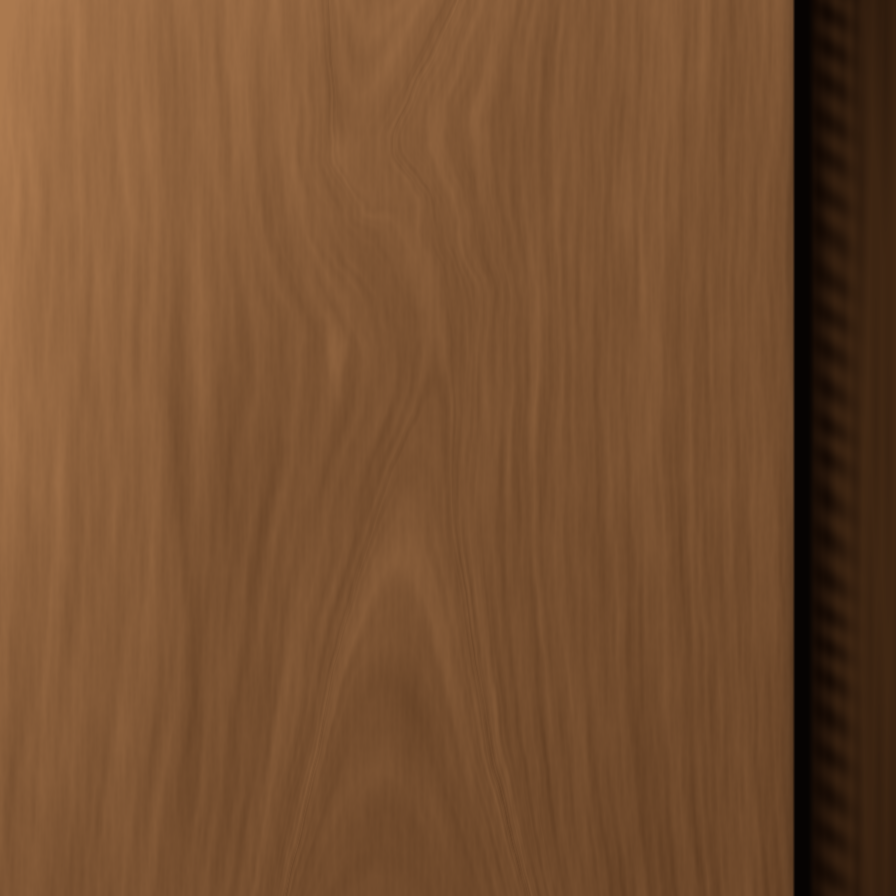
Reproduce this texture procedurally as a Shadertoy shader.

```glsl
// A lit wooden panel with cathedral grain, a black gap at its right side
// and a dark rippled strip beyond. Grain follows the contours of a saddle
// field, bent by layered sines and streaked with stretched cellular noise.

const vec3 WOOD_DARK  = vec3(0.395, 0.255, 0.145);
const vec3 WOOD_LIGHT = vec3(0.640, 0.450, 0.290);
const vec3 GAP_COLOR  = vec3(0.025, 0.012, 0.008);
const vec3 STRIP_DARK = vec3(0.100, 0.050, 0.020);
const vec3 STRIP_LIT  = vec3(0.265, 0.162, 0.080);
const float PANEL_EDGE = 0.886;
const float STRIP_EDGE = 0.905;
const float EDGE_SOFT  = 0.0022;
const vec2  SADDLE     = vec2(0.452, 0.655);  // where arches meet the bowl
const float ARCH_SLOPE = 0.20;                // width over height of arches
const vec2  SWIRL      = vec2(0.430, 0.735);
const float SWIRL_TURN = 0.55;
const float GRAIN      = 0.36;

vec2 hash2(vec2 p) {
    vec3 q = fract(vec3(p.xyx) * vec3(0.1031, 0.1030, 0.0973));
    q += dot(q, q.yzx + 33.33);
    return fract((q.xx + q.yz) * q.zy);
}

// Distance to the nearest scattered point, centred near zero
float cellular(vec2 p) {
    vec2 cell = floor(p), f = fract(p);
    float d = 4.0;
    for (int j = -1; j <= 1; j++)
    for (int i = -1; i <= 1; i++) {
        vec2 o = vec2(float(i), float(j));
        vec2 r = o + hash2(cell + o) - f;
        d = min(d, dot(r, r));
    }
    return sqrt(d) - 0.45;
}

// Smooth wandering offset from layered sines
float wander(vec2 p) {
    float sum = 0.0, amp = 0.5;
    for (int i = 0; i < 4; i++) {
        sum += amp * sin(p.x + 1.7 * sin(p.y + float(i)));
        p = mat2(1.5, 1.1, -1.1, 1.5) * p + 2.3;
        amp *= 0.55;
    }
    return sum;
}

float blob(vec2 p, vec2 center, vec2 radius) {
    vec2 d = (p - center) / radius;
    return exp(-dot(d, d));
}

// Coordinate across the grain: vertical at the sides, arches in the middle
float grainField(vec2 p) {
    float knot = blob(p, SWIRL, vec2(0.13, 0.18));
    p += knot * 0.016 * vec2(wander(p * 19.0), wander(p.yx * 23.0 + 4.0));
    float a = SWIRL_TURN * knot;
    p = SWIRL + mat2(cos(a), -sin(a), sin(a), cos(a)) * (p - SWIRL);
    p.x += 0.006 * wander(p * vec2(9.0, 5.0)) + 0.0018 * wander(p * vec2(40.0, 22.0));
    vec2 d = p - SADDLE;
    float h = d.x * d.x - pow(ARCH_SLOPE * d.y, 2.0);
    return h / sqrt(abs(h) + 0.0006) + 0.25 * d.x;
}

// Grain tone from broad bands down to fine fibres
float grainTone(vec2 p) {
    float g = grainField(p);
    float tone = 0.38 * cellular(vec2(g * 17.0, p.y * 0.9 + 3.0));
    tone += 0.55 * cellular(vec2(g * 42.0 + 7.0, p.y * 1.9));
    tone += 0.42 * cellular(vec2(g * 88.0, p.y * 4.0 + 9.0));
    tone += 0.30 * cellular(vec2(p.x * 150.0, p.y * 13.0));
    tone += 0.12 * cellular(p * vec2(190.0, 80.0));
    return tone + 0.07 * sin(g * 310.0 + 3.0 * wander(p * 6.0));
}

vec3 panel(vec2 p) {
    // Warm light falling from the upper left
    float light = 0.09 + 0.27 * p.y + 0.38 * exp(-3.0 * p.x)
                + 0.40 * exp(-2.5 * p.x) * p.y;
    light += GRAIN * grainTone(p);

    // Dark heartwood bands
    float bend = 0.008 * sin(p.y * 8.0);
    light -= 0.16 * blob(p, vec2(0.207 + bend, 0.50), vec2(0.010, 0.36));
    light -= 0.09 * blob(p, vec2(0.260, 0.42), vec2(0.055, 0.35));
    light -= 0.14 * blob(p, vec2(0.385, 0.93), vec2(0.030, 0.09));
    light -= 0.13 * blob(p, vec2(0.570, 0.82), vec2(0.022, 0.12));
    light -= 0.09 * blob(p, vec2(0.350, 0.50), vec2(0.080, 0.12));
    light -= 0.10 * blob(p, vec2(0.462, 0.20), vec2(0.018, 0.10));

    // Pale flecks and the pointed tongue left of the arches
    light += 0.16 * blob(p, vec2(0.695, 0.77), vec2(0.009, 0.065));
    light += 0.13 * blob(p, vec2(0.385, 0.83), vec2(0.022, 0.025));
    float halfWidth = 0.20 * (p.y - 0.555);
    float tongue = smoothstep(0.006, -0.006, abs(p.x - 0.376) - halfWidth);
    light += 0.15 * tongue * smoothstep(0.66, 0.60, p.y);

    vec3 color = mix(WOOD_DARK, WOOD_LIGHT, clamp(light, -0.45, 1.12));
    return color * (1.0 - 0.12 * smoothstep(0.868, PANEL_EDGE, p.x));
}

vec3 strip(vec2 p) {
    float across = (p.x - STRIP_EDGE) / (1.0 - STRIP_EDGE);
    float lit = smoothstep(0.0, 0.62, across) * (0.62 + 0.3 * sin(3.0 * p.y + 0.2));
    // Slanted ripples fade into plain vertical grain
    float phase = 150.0 * (p.y + 0.55 * p.x) + 1.6 * wander(vec2(2.0, p.y * 9.0));
    float ripple = sin(phase) * blob(vec2(across, 0.0), vec2(0.27, 0.0), vec2(0.21, 1.0));
    lit += 0.22 * ripple + 0.30 * cellular(vec2(p.x * 75.0, p.y * 2.5));
    lit -= 0.15 * blob(p, vec2(0.958, 0.5), vec2(0.006, 0.8));
    return mix(STRIP_DARK, STRIP_LIT, clamp(lit, -0.3, 1.1));
}

void mainImage(out vec4 fragColor, in vec2 fragCoord) {
    vec2 p = fragCoord / iResolution.xy;
    vec3 color = mix(panel(p), GAP_COLOR, smoothstep(-EDGE_SOFT, EDGE_SOFT, p.x - PANEL_EDGE));
    color = mix(color, strip(p), smoothstep(-0.004, 0.006, p.x - STRIP_EDGE));
    fragColor = vec4(color, 1.0);
}
```
